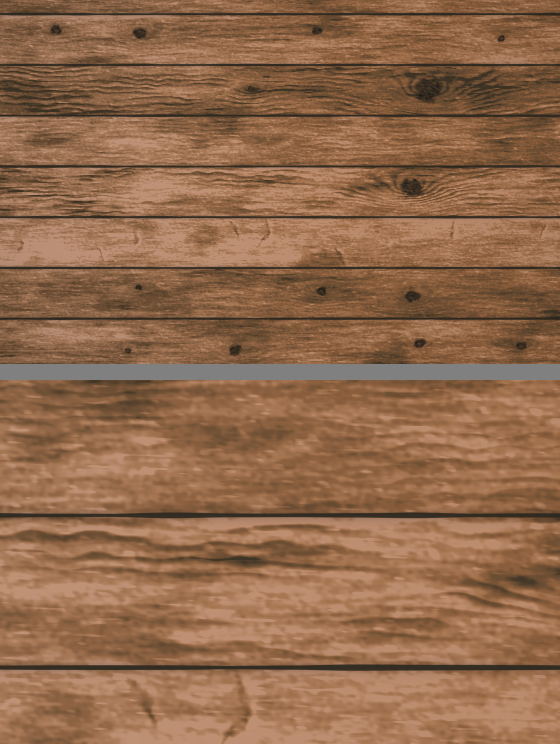
Top: the whole. Bottom: its middle third, enlarged.
This texture is drawn by a Shadertoy shader. Its source:

```glsl
// Horizontal weathered wooden planks with wavy grain, knots, scars and dark seams.

const float PITCH = 0.1394;        // plank height, in canvas heights
const float FIRST_SEAM = 0.1245;   // height of the lowest seam
const float SEAM_HALF = 0.014;     // half seam width, in plank heights
const float BASE_TONE = 0.635;
const float RINGS_PER_PLANK = 9.0;
const int KNOT_SLOTS = 6;
const int MAIN_SLOT = 4;           // slot holding the largest knot
const int SCAR_COUNT = 9;
const int SCARRED_PLANK = 2;
const vec2 GLOW_CENTER = vec2(0.2, 0.38);
const mat2 TILT = mat2(0.96, 0.28, -0.28, 0.96);

const vec3 SHADOW = vec3(0.24, 0.20, 0.145);
const vec3 UMBER = vec3(0.42, 0.30, 0.195);
const vec3 BROWN = vec3(0.53, 0.36, 0.23);
const vec3 TAN = vec3(0.63, 0.44, 0.30);
const vec3 PALE = vec3(0.72, 0.535, 0.42);
const vec3 DUST = vec3(0.02, 0.035, 0.05);
const vec3 KNOT = vec3(0.17, 0.14, 0.11);
const vec3 SEAM = vec3(0.17, 0.155, 0.125);

// Per plank, bottom to top: tone, grain strength, knot chance, main knot radius
const vec4 PLANKS[8] = vec4[8](
    vec4(-0.05, 0.25, 0.65, 0.10), vec4(-0.12, 0.30, 0.60, 0.14),
    vec4(0.09, 0.12, 0.00, 0.00), vec4(0.06, 1.00, 0.15, 0.19),
    vec4(-0.01, 0.45, 0.15, 0.00), vec4(-0.07, 1.00, 0.40, 0.22),
    vec4(0.06, 0.30, 0.50, 0.00), vec4(-0.03, 0.30, 0.20, 0.00));

float hash(vec2 p) {
    vec3 q = fract(p.xyx * 0.1031);
    q += dot(q, q.yzx + 33.33);
    return fract((q.x + q.y) * q.z);
}

float noise(vec2 p) {
    vec2 i = floor(p), f = fract(p);
    f = f * f * (3.0 - 2.0 * f);
    return mix(mix(hash(i), hash(i + vec2(1, 0)), f.x),
               mix(hash(i + vec2(0, 1)), hash(i + vec2(1, 1)), f.x), f.y);
}

float fbm(vec2 p) {
    float sum = 0.0, amp = 0.53;
    for (int i = 0; i < 4; i++) {
        sum += amp * noise(p);
        p = TILT * p * 2.03 + 17.3;
        amp *= 0.5;
    }
    return sum;
}

vec3 woodRamp(float t) {
    vec3 c = mix(SHADOW, UMBER, smoothstep(0.0, 0.38, t));
    c = mix(c, BROWN, smoothstep(0.36, 0.56, t));
    c = mix(c, TAN, smoothstep(0.54, 0.72, t));
    return mix(c, PALE, smoothstep(0.69, 0.88, t));
}

// Scattered knots; returns (bent grain height, ring offset, core, halo)
vec4 knots(vec2 p, float id, vec4 plank, float span) {
    vec4 result = vec4(p.y, 0.0, 0.0, 0.0);
    for (int k = 0; k < KNOT_SLOTS; k++) {
        vec2 seed = vec2(float(k) + 0.5, id * 7.0 + 3.0);
        float size = k == MAIN_SLOT ? plank.w
            : step(hash(seed + 31.0), plank.z) * mix(0.05, 0.12, hash(seed + 57.0));
        if (size < 0.01) continue;
        float along = (float(k) + 0.3 + 0.4 * hash(seed)) / float(KNOT_SLOTS);
        vec2 d = p - vec2(along * span, id + mix(0.25, 0.7, hash(seed + 11.0)));
        float r = length(d * vec2(0.85, 1.0)) / size + 0.6 * (noise(p * 11.0) - 0.5);
        float oval = length(d * vec2(0.55, 1.0)) / size;
        result.x -= 0.5 * d.y * exp(-0.14 * oval * oval);
        result.y += 4.5 * size * exp(-0.45 * oval);
        float core = (1.0 - smoothstep(0.5, 1.2, r)) * mix(0.7, 1.0, smoothstep(0.3, 0.75, r));
        result.z = max(result.z, core);
        result.w += exp(-0.75 * oval);
    }
    return result;
}

// Short ragged gouges, dark on one side and pale on the other
float scars(vec2 p, float id, float span) {
    float relief = 0.0;
    for (int k = 0; k < SCAR_COUNT; k++) {
        vec2 seed = vec2(float(k) + 2.5, id + 40.0);
        float along = (float(k) + hash(seed)) / float(SCAR_COUNT);
        vec2 d = p - vec2(along * span, id + mix(0.2, 0.8, hash(seed + 9.0)));
        float reach = mix(0.1, 0.35, hash(seed + 21.0));
        float bend = d.x + (hash(seed + 5.0) - 0.3) * d.y + 1.2 * d.y * d.y + 0.16 * (fbm(p * 7.0) - 0.5);
        float mask = (1.0 - smoothstep(0.4 * reach, reach, abs(d.y))) * noise(p * 12.0);
        relief += mask * (exp(-pow((bend - 0.06) / 0.05, 2.0)) - 1.6 * exp(-pow(bend / 0.03, 2.0)));
    }
    return relief;
}

void mainImage(out vec4 fragColor, in vec2 fragCoord) {
    vec2 uv = fragCoord / iResolution.xy;
    float pixel = 1.0 / (iResolution.y * PITCH);
    float span = iResolution.x * pixel;
    vec2 p = vec2(uv.x * span, (uv.y - FIRST_SEAM) / PITCH + 1.0);
    float id = floor(p.y);
    int row = clamp(int(id), 0, 7);
    vec4 plank = PLANKS[row];

    // Growth rings: soft broken lines that wrap the knots
    vec4 knot = knots(p, id, plank, span);
    vec2 g = vec2(p.x, knot.x) + id * vec2(13.7, 5.3);
    float phase = (g.y + knot.y) * RINGS_PER_PLANK + 5.0 * fbm(g * vec2(0.4, 1.1));
    float ring = fract(phase + 0.5 * noise(g * vec2(5.0, 14.0)));
    float late = smoothstep(0.2, 0.75, ring) * (1.0 - smoothstep(0.75, 1.0, ring));
    late *= 0.15 + 1.1 * smoothstep(0.2, 0.8, noise(g * vec2(1.5, 5.0)));

    // Fine fibers, cracks, stains and pale flecks; small noises are sheared off the pixel grid
    vec2 s = p + vec2(0.6 * p.y, 0.035 * p.x);
    float patches = fbm(g * vec2(0.5, 1.4) + 8.0);
    float streak = fbm(g * vec2(1.2, 10.0)) - 0.5;
    float fiber = noise(vec2(g.x * 5.0, g.y * 38.0 + noise(g * 4.0))) - 0.5;
    float speck = noise(s * vec2(22.0, 40.0)) + noise(TILT * p * vec2(30.0, 34.0)) - 1.0;
    float crack = smoothstep(0.58, 0.9, noise(g * vec2(1.5, 24.0) + 0.8 * fiber));
    crack *= smoothstep(0.42, 0.68, patches) * (0.4 + noise(s * vec2(9.0, 26.0)));
    float stain = smoothstep(0.58, 0.78, fbm(p * vec2(0.8, 1.9) + id * 9.1));
    float fleck = smoothstep(0.76, 0.96, noise(s * vec2(9.0, 36.0) + 5.0));
    float tone = BASE_TONE + plank.x + 0.4 * streak + 0.18 * fiber + 0.13 * speck
        - 0.45 * (patches - 0.5) - 0.33 * plank.y * late - (0.12 + 0.34 * plank.y) * crack
        + 0.17 * fleck - 0.24 * min(knot.w, 1.0) - 0.22 * stain;
    vec2 glow = uv - GLOW_CENTER;
    tone += 0.1 * exp(-7.0 * dot(glow, glow));
    if (row == SCARRED_PLANK) tone += 0.3 * scars(p, id, span);

    // Worn upper lip and shading toward the seams
    float across = fract(p.y);
    float edge = min(across, 1.0 - across);
    tone += 0.14 * smoothstep(0.88, 0.94, across) * noise(p * vec2(3.0, 8.0));
    vec3 color = woodRamp(clamp(tone, 0.0, 1.0));
    color += DUST * (1.0 - smoothstep(0.1, 0.7, uv.x)) * smoothstep(0.25, 0.6, tone);
    color = mix(color, KNOT * (1.0 + 0.6 * speck), knot.z);
    color *= 1.0 - 0.25 * exp(-edge / 0.03);
    float width = SEAM_HALF * (0.6 + 0.8 * noise(vec2(p.x * 2.5, floor(p.y + 0.5) * 9.0)));
    float gap = 1.0 - smoothstep(width - 0.4 * pixel, width + pixel, edge);
    color = mix(color, SEAM, 0.93 * gap);

    // Gentle darkening toward the corners
    vec2 fromCenter = uv - 0.5;
    color *= 1.03 - 0.22 * dot(fromCenter, fromCenter);
    fragColor = vec4(color, 1.0);
}
```
